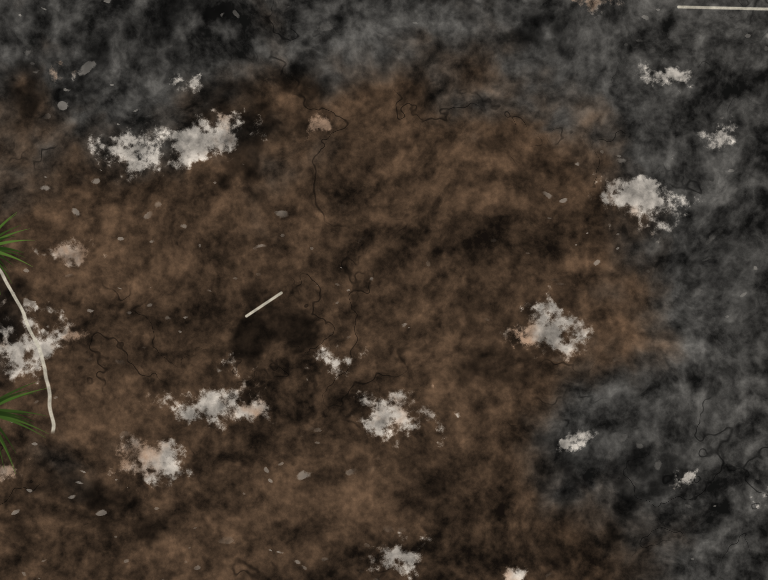
Reproduce this texture procedurally as a Shadertoy shader.

```glsl
// Damp peaty soil face with pale mineral patches, crumbs, twigs and grass at the left edge.

const vec3 BROWN_EARTH = vec3(0.258, 0.202, 0.155);
const vec3 GREY_EARTH  = vec3(0.222, 0.216, 0.206);
const vec3 PALE_CRUST  = vec3(0.70, 0.67, 0.63);
const vec3 PINK_CRUST  = vec3(0.58, 0.48, 0.40);
const vec3 DRY_STALK   = vec3(0.76, 0.73, 0.66);
const vec3 GRASS_DARK  = vec3(0.10, 0.16, 0.06);
const vec3 GRASS_LIGHT = vec3(0.30, 0.42, 0.17);
const float RELIEF = 1.45;       // strength of lit lumps
const float MOTTLE = 1.25;       // strength of broad light and dark areas
const float GRAIN = 0.42;        // strength of fine grit
const float PATCH_DENSITY = 0.46;
const float CRUMB_DENSITY = 0.20;
const int BLADES = 15;

float hash(vec2 p) {
    vec3 q = fract(vec3(p.xyx) * 0.1031);
    q += dot(q, q.yzx + 33.33);
    return fract((q.x + q.y) * q.z);
}

vec2 hash2(vec2 p) {
    return vec2(hash(p + 17.3), hash(p + 71.9));
}

float noise(vec2 p) {
    vec2 i = floor(p), f = fract(p);
    f = f * f * (3.0 - 2.0 * f);
    return mix(mix(hash(i), hash(i + vec2(1, 0)), f.x),
               mix(hash(i + vec2(0, 1)), hash(i + vec2(1, 1)), f.x), f.y);
}

float fbm(vec2 p) {
    float sum = 0.0, amp = 0.5, total = 0.0;
    for (int i = 0; i < 5; i++) {
        sum += amp * noise(p);
        total += amp;
        amp *= 0.58;
        p = mat2(1.6, 1.2, -1.2, 1.6) * p + 19.7;
    }
    return sum / total;
}

// Largest value of randomly placed flat ellipses: 1 at a centre, 0 on the rim
float scatter(vec2 p, float cell, float density, float seed) {
    vec2 g = p / cell, id = floor(g);
    float best = -2.0;
    for (int y = -1; y <= 1; y++)
    for (int x = -1; x <= 1; x++) {
        vec2 c = id + vec2(x, y);
        if (hash(c + seed) > density) continue;
        vec2 d = g - c - hash2(c + seed);
        d.y -= 0.2 * d.x * (hash(c + seed + 5.0) - 0.3);
        float size = mix(0.16, 0.50, pow(hash(c + seed + 9.0), 1.7));
        best = max(best, 1.0 - length(d / (size * vec2(1.0, 0.62))));
    }
    return best;
}

float segment(vec2 p, vec2 a, vec2 b, float width, float soft) {
    vec2 d = b - a;
    float t = clamp(dot(p - a, d) / dot(d, d), 0.0, 1.0);
    return 1.0 - smoothstep(width - soft, width + soft, length(p - a - d * t));
}

// Fan of tapered, drooping blades
vec3 grass(vec3 base, vec2 p, vec2 root, float reach, float soft) {
    for (int i = 0; i < BLADES; i++) {
        vec2 rnd = hash2(vec2(float(i), root.y * 100.0));
        float angle = mix(-1.2, 1.3, rnd.x);
        vec2 dir = vec2(cos(angle), sin(angle)), d = p - root;
        float t = dot(d, dir) / (reach * mix(0.6, 1.0, rnd.y));
        float side = dot(d, vec2(-dir.y, dir.x)) + 0.02 * t * t;
        float width = 0.0045 * (1.0 - t);
        float blade = (1.0 - smoothstep(width - soft, width + soft, abs(side)))
                    * step(0.0, t) * step(t, 1.0);
        base = mix(base, mix(GRASS_DARK, GRASS_LIGHT, rnd.y * rnd.y + 0.25 * t), blade * 0.9);
    }
    return base;
}

void mainImage(out vec4 fragColor, in vec2 fragCoord) {
    vec2 p = fragCoord / iResolution.y;
    float soft = 0.8 / iResolution.y;
    vec2 warp = vec2(fbm(p * 6.0), fbm(p * 6.0 + 41.0)) - 0.5;
    vec2 q = p + 0.07 * warp;

    // Brown core, greyer towards the top and right
    float brown = 1.15 - 1.3 * smoothstep(0.62, 1.0, p.y + 0.25 * warp.x)
                - 0.9 * smoothstep(0.75, 1.25, p.x) + 2.2 * (fbm(q * 4.0 + 8.0) - 0.5);
    brown = smoothstep(0.1, 0.9, brown);
    vec3 color = mix(GREY_EARTH, BROWN_EARTH, brown);

    // Lumps lit from the upper left, grit, hollows and cracks
    float lumps = fbm(q * 24.0) - fbm(q * 24.0 + vec2(-0.4, 0.5));
    float grit = fbm(p * 95.0 + 3.0) - 0.5;
    float tone = 1.0 + MOTTLE * (fbm(q * vec2(5.0, 7.0) + 60.0) - 0.5)
               + RELIEF * lumps * mix(1.15, 0.75, brown) + GRAIN * grit * 2.0;
    float hollow = smoothstep(0.60, 0.76, fbm(q * 7.0 + 130.0));
    float crack = 1.0 - smoothstep(0.0, 0.035, abs(noise(q * vec2(8.0, 11.0) + 4.0 * warp) - 0.5));
    crack *= smoothstep(0.5, 0.65, fbm(p * 5.0 + 90.0));
    color *= max(tone, 0.32) * (1.0 - 0.5 * hollow) * (1.0 - 0.4 * crack);

    // Broken pale crust and small crumbs
    float crumble = 2.4 * (fbm(p * 38.0 + 25.0) - 0.5) + 1.1 * grit;
    float field = scatter(q, 0.17, PATCH_DENSITY, 12.0) - 0.28 * smoothstep(0.72, 0.95, p.y);
    float crust = smoothstep(0.0, 0.75, field + crumble);
    vec3 crustColor = mix(PALE_CRUST, PINK_CRUST, smoothstep(0.48, 0.7, fbm(p * 9.0 + 77.0)));
    color = mix(color, crustColor * (1.0 + 0.9 * lumps + 0.4 * grit), crust * 0.88);
    float crumb = smoothstep(0.1, 0.6, scatter(q, 0.026, CRUMB_DENSITY, 50.0) + crumble * 0.7);
    color = mix(color, PALE_CRUST, crumb * 0.5 * smoothstep(0.42, 0.68, fbm(p * 6.0 + 33.0)));

    // Grass tufts, bent stalk and twigs
    color = grass(color, p, vec2(-0.03, 0.57), 0.09, soft);
    color = grass(color, p, vec2(-0.03, 0.29), 0.13, soft);
    float bend = 0.09 - 1.19 * pow(p.y - 0.255, 2.0) + 0.006 * (noise(p.yy * 30.0) - 0.5);
    float stalk = (1.0 - smoothstep(0.003 - soft, 0.003 + soft, abs(p.x - bend) * 0.9))
                * smoothstep(0.25, 0.26, p.y) * (1.0 - step(0.6, p.y));
    stalk = max(stalk, segment(p, vec2(0.425, 0.455), vec2(0.485, 0.495), 0.0025, soft));
    stalk = max(stalk, segment(p, vec2(1.17, 0.988), vec2(1.34, 0.984), 0.0025, soft));
    color = mix(color, DRY_STALK * (1.0 + 0.5 * grit), stalk * 0.9);

    fragColor = vec4(clamp(color, 0.0, 1.0), 1.0);
}
```
